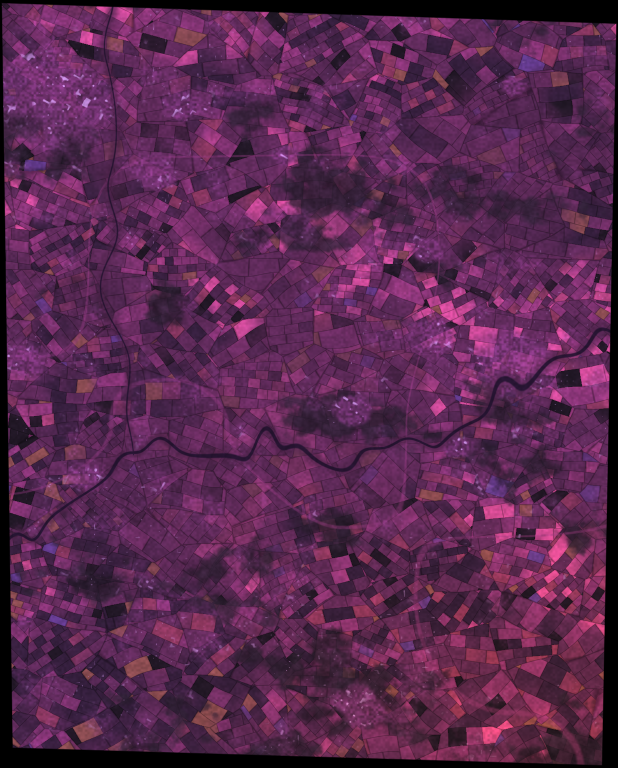
This texture is drawn by a Shadertoy shader. Its source:

```glsl
// False-colour aerial view of farmland: a tilted magenta scene on black.
// Voronoi patches hold rotated rows of parcels, coloured by hash and noise;
// woods, roads, towns and a meandering river are layered on top.

#define PATCH 0.060        // size of a group of parallel fields
#define FIELD 0.023        // typical field length
#define HEDGE 0.0011       // half width of field borders
#define RIVER 0.0021       // half width of the river
#define TOWNS 13           // number of scattered towns
#define GRAIN 0.40         // strength of fine ground texture
#define CONTRAST 0.55      // influence of regional tone on fields
#define SAMPLES 2          // antialiasing samples per axis

const vec3 DARK   = vec3(0.21, 0.12, 0.23);
const vec3 MID    = vec3(0.39, 0.17, 0.35);
const vec3 MAUVE  = vec3(0.56, 0.21, 0.46);
const vec3 ROSE   = vec3(0.57, 0.22, 0.37);
const vec3 PINK   = vec3(0.88, 0.31, 0.61);
const vec3 TAN    = vec3(0.56, 0.30, 0.31);
const vec3 VIOLET = vec3(0.40, 0.23, 0.54);
const vec3 WOOD   = vec3(0.13, 0.09, 0.14);
const vec3 ROOF   = vec3(0.86, 0.62, 0.93);
const vec3 WATER  = vec3(0.13, 0.07, 0.17);

float hash(vec2 p) { return fract(sin(dot(p, vec2(127.1, 311.7))) * 43758.5453); }
vec2 hash2(vec2 p) { return vec2(hash(p), hash(p + 41.3)); }

mat2 rotate(float a) { return mat2(cos(a), sin(a), -sin(a), cos(a)); }

float noise(vec2 p) {
    vec2 i = floor(p), f = fract(p);
    f = f * f * (3.0 - 2.0 * f);
    return mix(mix(hash(i), hash(i + vec2(1, 0)), f.x),
               mix(hash(i + vec2(0, 1)), hash(i + 1.0), f.x), f.y);
}

float fbm(vec2 p) {
    float sum = 0.0, amp = 0.53;
    for (int i = 0; i < 4; i++) {
        sum += amp * noise(p);
        p = rotate(0.6) * p * 2.1 + 7.3;
        amp *= 0.5;
    }
    return sum;
}

// Parcel identity in xy, distance to the parcel border in z
vec3 parcels(vec2 p) {
    vec2 g = p / PATCH, id = vec2(0);
    float d1 = 9.0, d2 = 9.0;
    for (int j = -1; j <= 1; j++)
    for (int i = -1; i <= 1; i++) {
        vec2 k = floor(g) + vec2(i, j);
        float d = length((k + hash2(k) - g) * vec2(0.85, 1.15));
        if (d < d1) { d2 = d1; d1 = d; id = k; }
        else d2 = min(d2, d);
    }
    float size = FIELD * mix(0.5, 1.3, hash(id + 3.7));
    vec2 q = rotate((hash(id + 9.1) - 0.5) * 1.9) * p / size;
    q.y *= 1.3;
    float row = floor(q.y);
    q.x = q.x * mix(0.5, 1.2, hash(id + row * 1.7)) + hash(vec2(row, id.x));
    vec2 f = abs(fract(q) - 0.5);
    float border = min((0.5 - max(f.x, f.y)) * size, (d2 - d1) * 0.5 * PATCH);
    return vec3(id * 17.3 + floor(q), border);
}

vec3 fieldColour(vec2 p) {
    vec3 cell = parcels(p + 0.008 * vec2(noise(p * 22.0), noise(p * 22.0 + 50.0)));
    float kind = hash(cell.xy + 5.9);
    float tone = hash(cell.xy) + CONTRAST * (fbm(p * 7.0 + 3.0) - 0.5) * 2.0;
    vec3 col = mix(DARK, MID, smoothstep(0.0, 0.40, tone));
    col = mix(col, kind > 0.68 ? ROSE : MAUVE, smoothstep(0.52, 0.82, tone));
    col = mix(col, PINK, smoothstep(0.88, 1.08, tone));
    if (kind < 0.035) col = TAN;
    else if (kind < 0.045) col = VIOLET;
    else if (kind < 0.09) col = WOOD;
    // open ground where field shapes fade out
    float open = smoothstep(0.48, 0.68, fbm(p * 6.0 + 31.0));
    col = mix(col, MID * 0.95, 0.65 * open);
    return col * mix(0.68, 1.0, smoothstep(0.0, HEDGE, cell.z));
}

float riverHeight(float x) {
    return 0.30 + 0.11 * smoothstep(0.04, 0.14, x) + 0.13 * smoothstep(0.50, 0.79, x)
         + 0.011 * sin(x * 41.0) + 0.006 * sin(x * 97.0);
}

float riverDistance(vec2 p) {
    p += 0.045 * (vec2(noise(p * 13.0), noise(p * 13.0 + 20.0)) - 0.5);
    float slope = (riverHeight(p.x + 0.002) - riverHeight(p.x - 0.002)) / 0.004;
    float trunk = abs(p.y - riverHeight(p.x)) / sqrt(1.0 + slope * slope);
    float branch = abs(p.x - 0.15 - 0.018 * sin(p.y * 17.0)) + 0.0012;
    return min(trunk, p.y > 0.41 ? branch : 1.0);
}

// Two large towns, then small ones at hashed places
float townMask(vec2 p) {
    float mask = 0.0;
    for (int i = 0; i < TOWNS; i++) {
        vec2 seed = vec2(float(i) * 3.1, 8.7);
        vec2 place = hash2(seed) * vec2(0.78, 0.95);
        float radius = mix(0.018, 0.038, hash(seed + 2.0));
        if (i == 0) { place = vec2(0.07, 0.87); radius = 0.085; }
        if (i == 1) { place = vec2(0.67, 0.53); radius = 0.060; }
        mask = max(mask, 1.0 - length((p - place) * vec2(0.85, 1.15)) / radius);
    }
    return smoothstep(0.0, 0.45, mask + 0.9 * (fbm(p * 32.0) - 0.5));
}

vec3 landscape(vec2 p) {
    vec3 col = fieldColour(p);
    float fine = noise(p * 330.0), coarse = fbm(p * 75.0);

    // woods, denser toward the lower edge
    float wood = fbm(p * vec2(9.0, 13.0) + 12.0) + 0.10 * smoothstep(0.35, 0.1, p.y);
    col = mix(col, WOOD * (0.7 + coarse), 0.8 * smoothstep(0.64, 0.75, wood + 0.2 * (coarse - 0.5)));

    // winding roads along noise contours
    float road = abs(noise(p * 4.5 + 17.0) - 0.5);
    col = mix(col, MAUVE * 1.1, 0.4 * smoothstep(0.007, 0.002, road));

    // towns: mottled streets and bright roofs
    float town = townMask(p);
    vec2 block = rotate(0.5) * p * 210.0;
    float roof = smoothstep(0.74, 0.95, noise(block)) * smoothstep(0.40, 0.62, fbm(p * 28.0 + 4.0));
    col = mix(col, mix(MID, vec3(0.60, 0.25, 0.57), fine), 0.7 * town);
    col = mix(col, ROOF, 0.85 * town * roof);

    // lone farmsteads
    float farm = smoothstep(0.89, 0.98, noise(p * 260.0 + 9.0)) * smoothstep(0.45, 0.65, fbm(p * 11.0));
    col = mix(col, ROOF * 0.85, 0.5 * farm);

    // river with tree-lined banks
    float d = riverDistance(p);
    col = mix(col, MID * 0.8, 0.6 * smoothstep(0.012, 0.003, d));
    col = mix(col, WATER, 0.9 * smoothstep(RIVER * 1.4, RIVER * 0.6, d));

    // ground grain, warmer toward the lower right
    col *= 1.0 + GRAIN * (0.5 * fine + 0.5 * coarse - 0.5);
    float warm = smoothstep(0.45, 0.05, p.y) * smoothstep(0.1, 0.7, p.x);
    return col * mix(vec3(0.98, 1.0, 1.04), vec3(1.08, 1.0, 0.84), warm);
}

// Coverage of the slightly tilted scene on its black surround
float sceneMask(vec2 uv, float px) {
    vec2 low  = uv - vec2(mix(0.021, 0.003, uv.y), mix(0.027, 0.003, uv.x));
    vec2 high = vec2(mix(0.974, 0.998, uv.y), mix(0.996, 0.969, uv.x)) - uv;
    vec2 inside = min(low, high);
    return clamp(min(inside.x, inside.y) / px + 0.5, 0.0, 1.0);
}

void mainImage(out vec4 fragColor, in vec2 fragCoord) {
    vec3 sum = vec3(0);
    for (int j = 0; j < SAMPLES; j++)
    for (int i = 0; i < SAMPLES; i++) {
        vec2 pos = fragCoord + (vec2(i, j) + 0.5) / float(SAMPLES) - 0.5;
        sum += landscape(pos / iResolution.y) * sceneMask(pos / iResolution.xy, 1.0 / iResolution.y);
    }
    fragColor = vec4(sum / float(SAMPLES * SAMPLES), 1.0);
}
```
